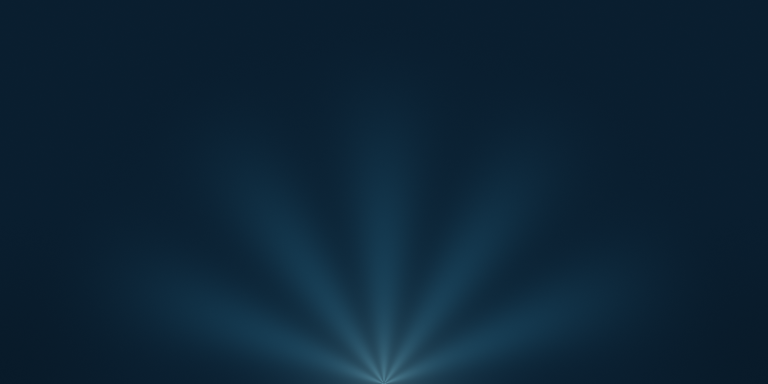
Reproduce this background procedurally as a Shadertoy shader.

```glsl
const vec3 NIGHT = vec3(0.038, 0.118, 0.185);
const vec3 RAY_TEAL = vec3(0.040, 0.110, 0.133);
const vec3 CORE_LIGHT = vec3(0.260, 0.300, 0.280);
const float RAY_SPACING = 0.59;
const float RAY_WIDTH = 0.215;

float hash(vec2 p) {
    vec3 q = fract(vec3(p.xyx) * 0.1031);
    q += dot(q, q.yzx + 33.33);
    return fract((q.x + q.y) * q.z);
}

// Soft angular lobe around a ray direction
float lobe(float angle, float center, float width) {
    float d = (angle - center) / width;
    return exp(-d * d);
}

// Five rays fanned symmetrically about the vertical
float rayFan(float angle, float spacing, float width) {
    float sum = 0.0;
    for (int i = -2; i <= 2; i++) {
        sum += lobe(angle, float(i) * spacing, width);
    }
    return min(sum, 1.0);
}

// Ray strength along its length
float rayFade(float radius, float start, float end) {
    return 1.0 - smoothstep(start, end, radius);
}

vec3 shadeBackground(vec2 p) {
    float radius = length(p);
    float angle = atan(p.x, max(p.y, 0.0) + 1e-4);
    float fan = rayFan(angle, RAY_SPACING, RAY_WIDTH);

    // Gaps fill with diffuse light close to the source
    float diffuse = 0.55 * exp(-radius * radius / 0.09);
    float beams = mix(fan, 1.0, diffuse) * rayFade(radius, 0.22, 0.96);
    float core = exp(-radius / 0.105) * mix(0.65, 1.0, fan);

    // Lower corners sink slightly into shadow
    float corner = smoothstep(0.5, 1.0, abs(p.x)) * (1.0 - smoothstep(0.0, 0.5, p.y));
    vec3 base = NIGHT * (1.0 - 0.12 * corner);
    return base + RAY_TEAL * beams + CORE_LIGHT * core;
}

void mainImage(out vec4 fragColor, in vec2 fragCoord) {
    vec2 p = (fragCoord - vec2(0.5 * iResolution.x, 0.0)) / iResolution.y;
    vec3 color = shadeBackground(p);

    // Fine dither against banding
    color += (hash(fragCoord) - 0.5) / 255.0;
    fragColor = vec4(clamp(color, 0.0, 1.0), 1.0);
}
```
